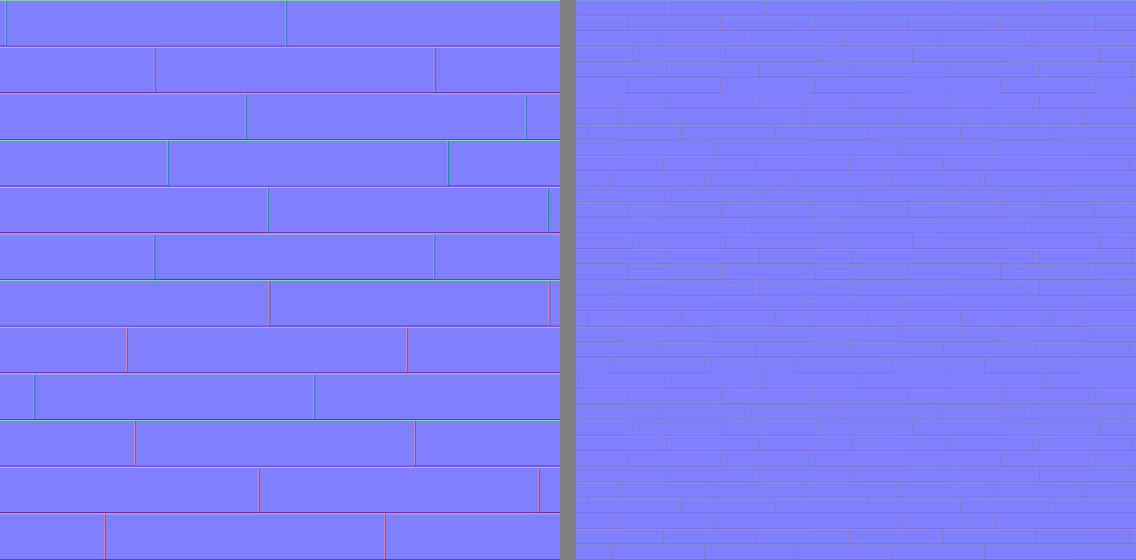
Left: one tile. Right: repeated 3 by 3.
Give the GLSL for this texture map, as a three.js fragment shader.

```glsl
// Tangent-space normal map of long floor planks in staggered rows with fine bevelled joints.
#define ROWS 12.0
#define PLANKS 2.0        // planks per row
#define GROOVE 0.0006     // half width of the flat gap between planks
#define BEVEL 0.00115     // width of the sloped plank edge
#define WEAR 0.15         // variation of the bevel width between planks
#define STEEPNESS 0.93    // how far a bevel leans away from the viewer
#define SKEW 0.08         // sideways lean of the long bevels
#define SOFTNESS 0.0015   // smallest smoothing width

varying vec2 vUv;

float hash(vec2 p) {
  return fract(sin(dot(p, vec2(127.1, 311.7))) * 43758.5);
}

float pick(vec4 values, float index) {
  return dot(values, vec4(equal(vec4(0.0, 1.0, 2.0, 3.0), vec4(index))));
}

// Joint offset of each row, counted from the top, in plank lengths
float rowOffset(float row) {
  return pick(vec4(0.022, 0.552, 0.878, 0.600), row)
       + pick(vec4(0.957, 0.551, 0.962, 0.4535), row - 4.0)
       + pick(vec4(0.1224, 0.482, 0.9245, 0.375), row - 8.0);
}

// Signed distance to the nearest whole number, in cells
float toLine(float cells) {
  return fract(cells + 0.5) - 0.5;
}

// Share of a box filter centred on s that lies between a and b
float band(float s, float a, float b, float filterWidth) {
  float h = 0.5 * filterWidth;
  return max(min(s + h, b) - max(s - h, a), 0.0) / filterWidth;
}

void main() {
  vec2 soft = max(fwidth(vUv), vec2(SOFTNESS));

  // Plank layout
  float row = mod(floor((1.0 - vUv.y) * ROWS), ROWS);
  float along = vUv.x * PLANKS - rowOffset(row);
  float plank = mod(floor(along), PLANKS);
  float seamX = toLine(along) / PLANKS;
  float seamY = toLine(vUv.y * ROWS) / ROWS;

  // Coverage of the four bevels
  float inner = GROOVE;
  float outer = GROOVE + BEVEL * (1.0 + WEAR * (2.0 * hash(vec2(plank, row)) - 1.0));
  float up = band(seamY, -outer, -inner, soft.y);
  float down = band(seamY, inner, outer, soft.y);
  float ends = 1.0 - band(seamY, -outer, outer, soft.y);
  float right = band(seamX, -outer, -inner, soft.x) * ends;
  float left = band(seamX, inner, outer, soft.x) * ends;

  // Filtered normal, packed into colour
  vec2 slope = vec2(right - left, up - down);
  slope.x += SKEW * slope.y;
  float facing = 1.0 - STEEPNESS * (up + down + right + left);
  vec3 normal = vec3(slope, facing);
  gl_FragColor = vec4(clamp(0.5 + 0.5 * normal, 0.0, 1.0), 1.0);
}
```
